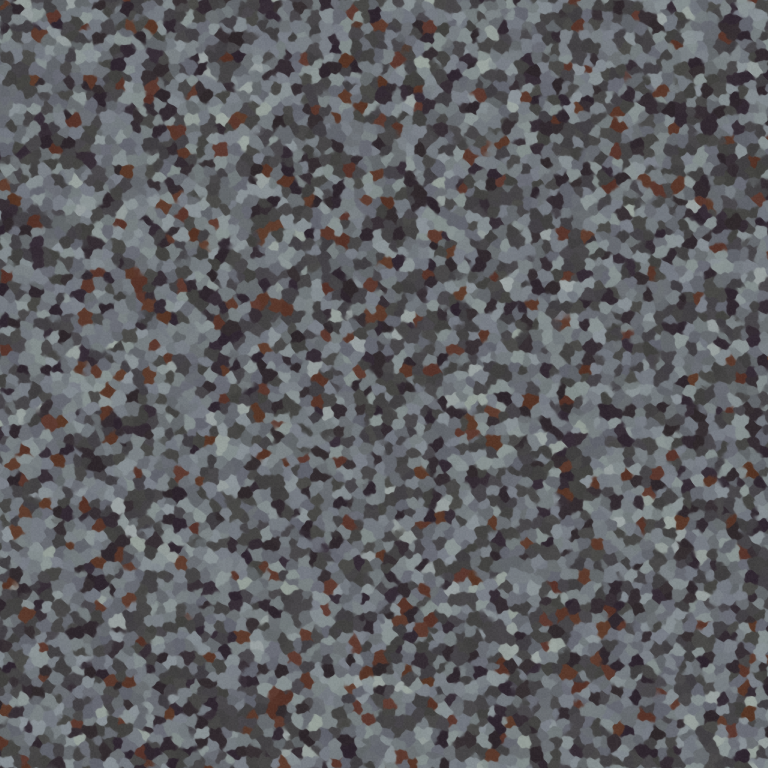
Reproduce this texture procedurally as a Shadertoy shader.

```glsl
// Speckled stone-chip flooring: small rounded grains in charcoal, slate, pale grey
// and rust. A size-weighted cellular pattern gives the grains; each cell picks a
// colour by share, and a soft minimum over the cells smooths the borders.

const float GRAINS = 74.0;          // grains across the canvas
const float JITTER = 0.95;          // scatter of grain centres
const float SIZE_SPREAD = 0.30;     // difference between small and large grains
const float EDGE_SHARPNESS = 17.0;  // higher gives crisper borders
const float WOBBLE = 0.07;          // bending of the borders, in grains
const float TONE_SPREAD = 0.045;    // brightness change from grain to grain
const float TINT_SPREAD = 0.018;    // blue to green shift from grain to grain
const float CLUMPING = 0.05;        // drift of the dark and light shares
const float DUST_CELLS = 512.0;     // fine surface dust across the canvas
const float DUST = 0.022;

const vec3 BLACK    = vec3(0.195, 0.165, 0.190);
const vec3 CHARCOAL = vec3(0.270, 0.265, 0.270);
const vec3 RUST     = vec3(0.345, 0.215, 0.170);
const vec3 SLATE    = vec3(0.395, 0.410, 0.435);
const vec3 STEEL    = vec3(0.460, 0.485, 0.507);
const vec3 PALE     = vec3(0.525, 0.560, 0.570);
const vec3 CHALK    = vec3(0.595, 0.630, 0.620);

// Upper limits of the running share of each colour; chalk takes the rest
const float BLACK_END    = 0.135;
const float CHARCOAL_END = 0.395;
const float RUST_END     = 0.445;
const float SLATE_END    = 0.630;
const float STEEL_END    = 0.860;
const float PALE_END     = 0.980;

vec3 hash3(vec2 p) {
    vec3 q = fract(p.xyx * vec3(0.1031, 0.1030, 0.0973));
    q += dot(q, q.yxz + 33.33);
    return fract((q.xxy + q.yzz) * q.zyx);
}

// Layered sines: broad drift in the mix of dark and light grains
float drift(vec2 p) {
    return 0.5 * sin(p.x * 0.31 + 2.0 * sin(p.y * 0.17))
         + 0.5 * sin(p.y * 0.37 - 1.7 * sin(p.x * 0.23 + 1.0));
}

// Layered sines: small bends that make the grain outlines irregular
vec2 wobble(vec2 p) {
    return sin(p.yx * 5.3 + 1.5 * sin(p * 2.1))
         + 0.5 * sin(p.yx * 9.7 + vec2(1.3, 4.1) + p * 3.1);
}

vec3 grainColor(vec2 cell) {
    vec3 rnd = hash3(cell + 171.0);
    float pick = clamp(rnd.x + CLUMPING * drift(cell), 0.0, 1.0);
    vec3 color = CHALK;
    if (pick < PALE_END) color = PALE;
    if (pick < STEEL_END) color = STEEL;
    if (pick < SLATE_END) color = SLATE;
    if (pick < RUST_END) color = RUST;
    if (pick < CHARCOAL_END) color = CHARCOAL;
    if (pick < BLACK_END) color = BLACK;
    color += TONE_SPREAD * (rnd.y - 0.5);
    return color + TINT_SPREAD * (rnd.z - 0.5) * vec3(0.2, 0.8, -1.0);
}

// Blend of nearby grains, dominated by the closest one
vec3 grains(vec2 p) {
    vec2 base = floor(p);
    vec3 sum = vec3(0.0);
    float total = 0.0;
    for (int y = -2; y <= 2; y++) {
        for (int x = -2; x <= 2; x++) {
            vec2 cell = base + vec2(x, y);
            vec3 rnd = hash3(cell);
            vec2 center = cell + 0.5 + JITTER * (rnd.xy - 0.5);
            float dist = length(p - center) - SIZE_SPREAD * (rnd.z - 0.5);
            float weight = exp(-EDGE_SHARPNESS * dist);
            sum += weight * grainColor(cell);
            total += weight;
        }
    }
    return sum / total;
}

void mainImage(out vec4 fragColor, in vec2 fragCoord) {
    vec2 uv = fragCoord / min(iResolution.x, iResolution.y);
    vec2 p = uv * GRAINS + 20.0;
    vec3 color = grains(p + WOBBLE * wobble(p));

    // Fine dust over the whole surface
    color += DUST * (hash3(floor(uv * DUST_CELLS)).x - 0.5);
    fragColor = vec4(color, 1.0);
}
```
